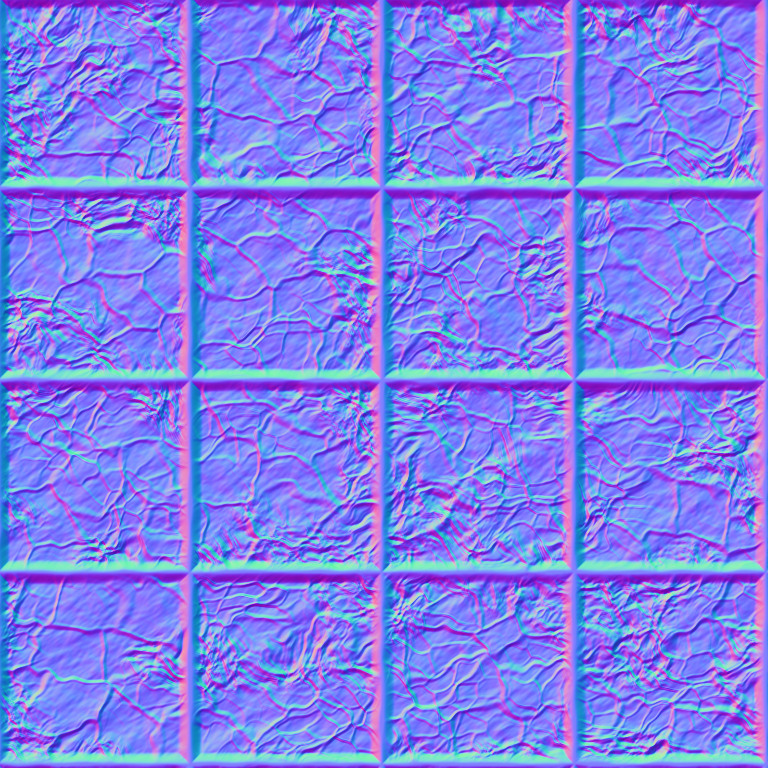
Reproduce this texture map procedurally as a Shadertoy shader.

```glsl
// Normal map of a four by four grid of cracked, chipped stone tiles with bevelled edges.

float hash(vec2 p) {
    vec3 q = fract(p.xyx * vec3(0.1031, 0.1030, 0.0973));
    q += dot(q, q.yzx + 33.33);
    return fract((q.x + q.y) * q.z);
}

float noise(vec2 p) {
    vec2 i = floor(p), f = fract(p);
    f = f * f * (3.0 - 2.0 * f);
    return mix(mix(hash(i), hash(i + vec2(1, 0)), f.x),
               mix(hash(i + vec2(0, 1)), hash(i + vec2(1, 1)), f.x), f.y);
}

// Centred fractal noise, turned a little at each octave
float fbm(vec2 p, float gain) {
    float sum = 0.0, amp = 0.5;
    for (int i = 0; i < 4; i++) {
        sum += amp * (noise(p) - 0.5);
        p = mat2(0.96, 0.28, -0.28, 0.96) * p * 2.03 + 7.1;
        amp *= gain;
    }
    return sum;
}

// Broken plates: x is the blended plate height, y the gap to the nearest joint
vec2 plates(vec2 p) {
    vec2 cell = floor(p), f = fract(p);
    float near1 = 9.0, near2 = 9.0, sum = 0.0, weight = 0.0;
    for (int y = -1; y <= 1; y++)
    for (int x = -1; x <= 1; x++) {
        vec2 o = vec2(x, y), id = cell + o;
        vec2 r = o + 0.1 + 0.8 * vec2(hash(id), hash(id + 51.7)) - f;
        float d = length(r);
        float w = exp(-28.0 * d);
        float tilt = dot(r, vec2(hash(id + 13.1), hash(id + 29.3)) - 0.5);
        sum += w * (hash(id + 83.9) - 0.5 + 0.5 * tilt);
        weight += w;
        near2 = min(near2, max(near1, d));
        near1 = min(near1, d);
    }
    return vec2(sum / weight, near2 - near1);
}

// Surface height, in units of one tile
float height(vec2 p) {
    vec2 id = floor(p), f = fract(p);
    vec2 s = f + 20.0 + id * 17.0;
    float roughness = hash(id + 5.3);

    // Bevelled rim with a slight wobble
    vec2 e = min(f, 1.0 - f);
    float edge = min(e.x, e.y);
    float rim = smoothstep(0.004, 0.062, edge + 0.012 * (noise(s * 9.0) - 0.5));

    // Warped plates with thin joints
    vec2 warp = vec2(noise(s * 4.0), noise(s * 4.0 + 40.0)) - 0.5;
    vec2 fine = vec2(noise(s * 15.0 + 9.0), noise(s * 15.0 + 70.0)) - 0.5;
    vec2 q = s + 0.16 * warp + 0.045 * fine;
    vec2 large = plates(q * vec2(3.4, 4.2));
    vec2 small = plates(q * vec2(7.5, 10.0) + 31.0);
    float broken = smoothstep(0.3, 0.75, noise(s * 2.6 + 3.0) + 0.35 * (roughness - 0.4));
    float relief = 0.022 * large.x + (0.004 + 0.011 * broken) * small.x;
    relief -= 0.012 * (1.0 - smoothstep(0.0, 0.15, large.y));
    relief -= 0.007 * broken * (1.0 - smoothstep(0.0, 0.2, small.y));

    // Slanted grain across the face
    vec2 grain = mat2(0.8, -0.6, 0.6, 0.8) * s * vec2(1.0, 1.0);
    relief += 0.040 * fbm(grain * vec2(5.0, 9.0), 0.48);
    relief += 0.004 * (noise(grain * vec2(22.0, 50.0)) - 0.5);

    // Crumbled patches, mostly close to the rim
    float border = 1.0 - smoothstep(0.03, 0.3, edge);
    float crumble = smoothstep(0.55, 0.85,
        noise(s * 3.7 + 60.0) + 0.25 * border + 0.3 * (roughness - 0.5));
    float lumps = abs(fbm(q * vec2(9.0, 11.0) + 90.0, 0.5));
    relief += crumble * (0.13 * lumps - 0.02);

    return rim * (0.058 + relief);
}

void mainImage(out vec4 fragColor, in vec2 fragCoord) {
    vec2 p = 4.0 * fragCoord / iResolution.xy + vec2(0.01, -0.02);

    // Central differences give the slope
    vec2 h = vec2(0.007, 0.0);
    vec2 slope = vec2(height(p + h.xy) - height(p - h.xy),
                      height(p + h.yx) - height(p - h.yx)) / (2.0 * h.x);

    // Green points down the canvas
    vec3 normal = normalize(vec3(-slope.x, 1.15 * slope.y, 1.0));
    fragColor = vec4(0.5 + 0.5 * normal, 1.0);
}
```
